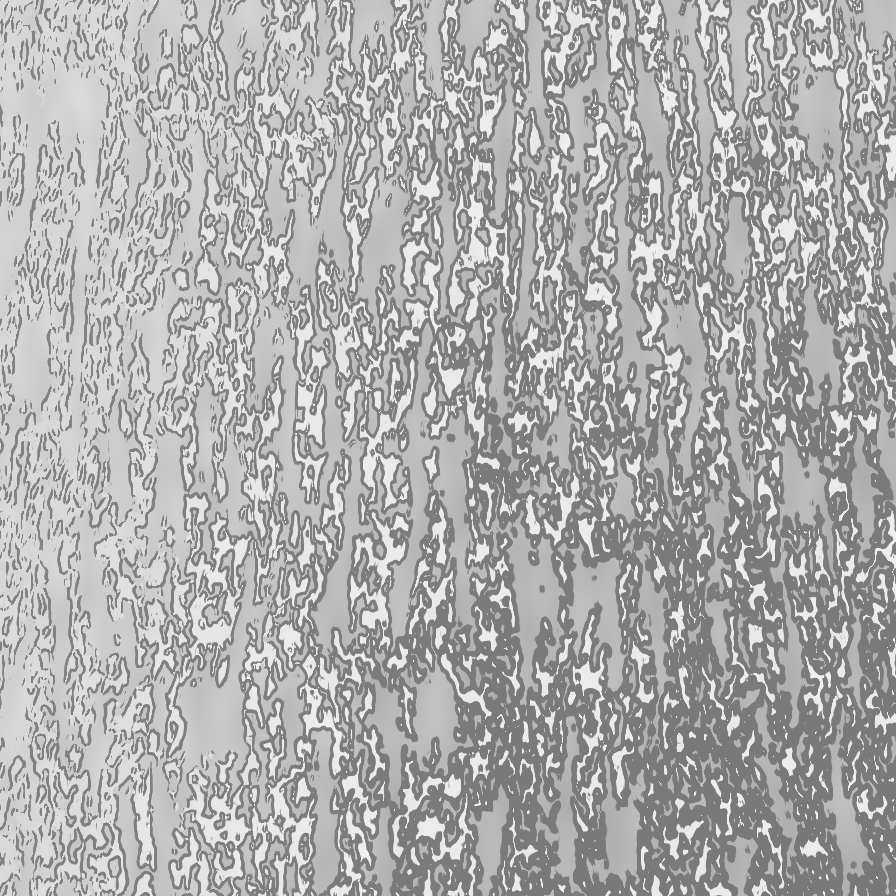
A WebGL 1 fragment shader for this texture:

```glsl
precision highp float;
// Weathered bark-like grey surface: upright streaks and flakes with dark outlines.

uniform vec2 u_resolution;

const float LINE_HALF_WIDTH = 0.0021;
const float SLOPE_STEP = 0.0004;

// Random unit vector for a lattice cell
vec2 cellGradient(vec2 cell) {
  float angle = 6.2832 * fract(sin(dot(cell, vec2(127.1, 311.7))) * 43758.55);
  return vec2(cos(angle), sin(angle));
}

float gradientNoise(vec2 p) {
  vec2 cell = floor(p);
  vec2 f = p - cell;
  vec2 u = f * f * f * (f * (f * 6.0 - 15.0) + 10.0);
  vec2 e = vec2(1.0, 0.0);
  float a = dot(cellGradient(cell), f);
  float b = dot(cellGradient(cell + e.xy), f - e.xy);
  float c = dot(cellGradient(cell + e.yx), f - e.yx);
  float d = dot(cellGradient(cell + e.xx), f - e.xx);
  return mix(mix(a, b, u.x), mix(c, d, u.x), u.y);
}

// Streaks fan out slightly and wander sideways
vec2 bendStreaks(vec2 p) {
  float fan = 0.14 * (p.x - 0.5) * (p.y - 0.5);
  float wander = 0.014 * gradientNoise(p * vec2(7.0, 6.0) + 3.7);
  return p + vec2(fan + wander, 0.0);
}

// Flat-topped ridges carry flakes; the furrows between them stay smooth
float barkHeight(vec2 p) {
  vec2 q = bendStreaks(p);
  float ridge = gradientNoise(q * vec2(42.0, 7.5));
  float flakes = gradientNoise(q * vec2(88.0, 42.0) + 17.3);
  float grit = gradientNoise(q * vec2(150.0, 92.0) + 41.9);
  float roughness = mix(0.35, 1.0, smoothstep(-0.3, 0.0, ridge));
  float ridgeTop = 1.1 * min(ridge + 0.05, 0.06);
  return ridgeTop + roughness * (0.7 * flakes + 0.42 * grit);
}

// Wear grows towards the right and the bottom, in loose clusters
float wearAmount(vec2 p) {
  float across = 0.75 * smoothstep(-0.05, 0.6, p.x);
  float down = 0.6 * (1.0 - p.y) * (0.4 + 0.6 * p.x);
  float clusters = 0.28 * gradientNoise(p * vec2(15.0, 9.0) + 8.1);
  return clamp(across + down + clusters - 0.1, -0.3, 1.3);
}

// Outline along the zero level: broken on gentle slopes, swollen by wear
float outlineCover(float height, float slope, float wear, float pixel) {
  float steepLimit = max(mix(70.0, 0.0, 1.25 * wear), 1.0);
  float steep = smoothstep(0.75 * steepLimit, 1.15 * steepLimit, slope);
  float halfWidth = mix(-pixel, LINE_HALF_WIDTH, steep);
  float blotch = 0.14 * smoothstep(0.6, 1.25, wear);
  float dist = max(abs(height) - blotch, 0.0) / max(slope, 1.0);
  return smoothstep(-0.8 * pixel, 0.8 * pixel, halfWidth - dist);
}

void main() {
  vec2 p = gl_FragCoord.xy / u_resolution.y;
  float pixel = 1.0 / u_resolution.y;

  float height = barkHeight(p);
  float slopeX = barkHeight(p + vec2(SLOPE_STEP, 0.0)) - height;
  float slopeY = barkHeight(p + vec2(0.0, SLOPE_STEP)) - height;
  float slope = length(vec2(slopeX, slopeY)) / SLOPE_STEP;
  float wear = wearAmount(p);

  // Furrow and flake tones with soft mottling
  float mottle = gradientNoise(bendStreaks(p) * vec2(32.0, 14.0) + 60.0);
  float furrowGrey = mix(0.83, 0.71, clamp(wear, 0.0, 1.0)) + 0.06 * mottle;
  float flakeGrey = mix(0.845, 0.92, smoothstep(0.0, 0.7, wear)) + 0.03 * mottle;
  float edge = max(slope, 1.0) * pixel;
  float grey = mix(furrowGrey, flakeGrey, smoothstep(-edge, edge, height));

  // Dark outlines and worn blotches
  float darkGrey = 0.51 - 0.03 * wear;
  grey = mix(grey, darkGrey, outlineCover(height, slope, wear, pixel));

  gl_FragColor = vec4(vec3(grey), 1.0);
}
```
